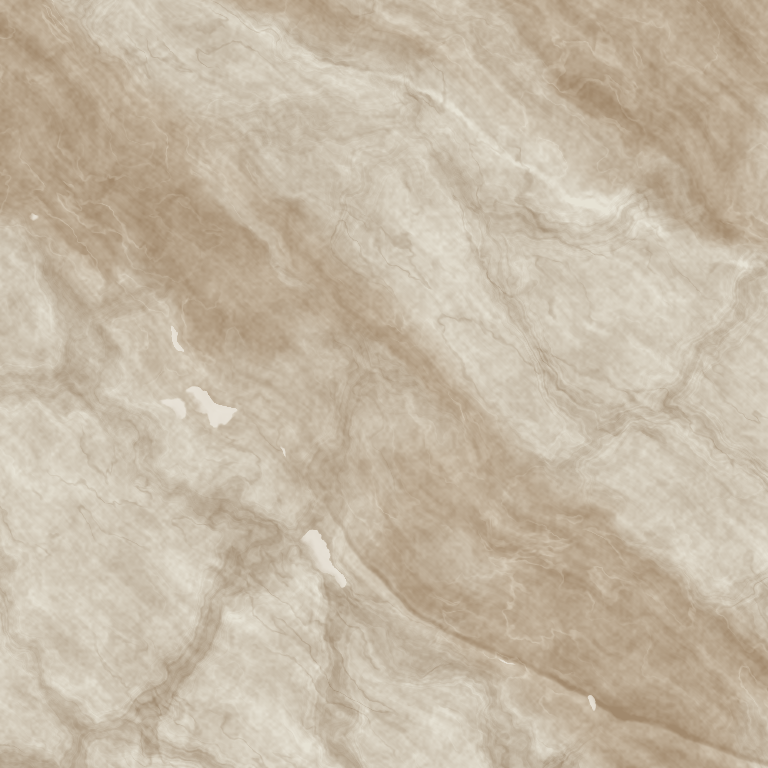
Give the GLSL for this texture, as a three.js fragment shader.

```glsl
varying vec2 vUv;

float hash(vec2 c) {
  return fract(sin(dot(c, vec2(127.1, 311.7))) * 43758.5453);
}

float noise(vec2 p) {
  vec2 i = floor(p), f = fract(p);
  f = f * f * (3.0 - 2.0 * f);
  return mix(mix(hash(i), hash(i + vec2(1.0, 0.0)), f.x),
             mix(hash(i + vec2(0.0, 1.0)), hash(i + 1.0), f.x), f.y);
}

float fbm(vec2 p) {
  float sum = 0.0, amp = 0.5;
  for (int i = 0; i < 5; i++) {
    sum += amp * noise(p);
    p = mat2(0.8, 0.6, -0.6, 0.8) * p * 2.03 + 3.7;
    amp *= 0.5;
  }
  return sum / 0.97;
}

vec2 fbm2(vec2 p) {
  return vec2(fbm(p), fbm(p + 17.3)) - 0.5;
}

// Gap between the two nearest cell centres: zero on a cell border
float cellBorder(vec2 p) {
  vec2 base = floor(p);
  float nearest = 9.0, second = 9.0;
  for (int y = -1; y <= 1; y++) {
    for (int x = -1; x <= 1; x++) {
      vec2 c = base + vec2(float(x), float(y));
      float d = length(c + 0.15 + 0.7 * vec2(hash(c), hash(c + 41.0)) - p);
      second = min(second, max(nearest, d));
      nearest = min(nearest, d);
    }
  }
  return second - nearest;
}

// Thin lines along the repeated contours of a field
float contours(float field, float count, float width) {
  return 1.0 - smoothstep(0.0, width, abs(fract(field * count) - 0.5));
}

// Coordinates along and across the diagonal bedding
vec2 bedding(vec2 p) {
  return vec2(dot(p, vec2(0.74, -0.67)), dot(p, vec2(0.67, 0.74)));
}

void main() {
  vec2 p = vUv;
  vec2 bend = 0.13 * fbm2(p * 3.5);
  vec2 crinkle = fbm2(p * 15.0 + 5.0);
  vec2 ruffle = fbm2(p * 45.0 + 9.0);
  vec2 q = p + bend + 0.055 * crinkle + 0.012 * ruffle;
  vec2 bed = bedding(q);
  vec2 flow = bedding(p + bend * 0.8 + 0.008 * crinkle);

  // Brown bands with paler patches
  float upperEdge = bed.y - 1.07 - 0.3 * bed.x;
  float band = 1.0 - smoothstep(0.1, 0.17, abs(bed.y - 0.65));
  band = max(band, smoothstep(0.0, 0.04, upperEdge));
  band *= 0.4 + 0.6 * smoothstep(0.32, 0.48, fbm(bed * vec2(4.0, 9.0) + 8.0));

  // Pale body broken by layered veins
  float border = cellBorder((bed + 0.12 * fbm2(p * 7.0 + 3.0)) * vec2(3.2, 4.3) + 2.0);
  float vein = 1.0 - smoothstep(0.06, 0.2, border);
  vein *= mix(1.0, 0.5, smoothstep(0.55, 0.8, bed.y));
  float tone = 0.79 + 0.4 * (fbm(q * 5.0 + 2.0) - 0.5);
  tone = mix(tone, 0.4, vein * 0.85);
  float layers = fbm(vec2(border * 32.0, bed.x * 6.0));
  tone += 0.55 * (layers - 0.5) * (1.0 - smoothstep(0.1, 0.4, border));
  tone = mix(tone, 0.22, band * 0.92);

  // Streaks and clouding along the bedding
  float streak = fbm(flow * vec2(3.0, 36.0));
  float fineStreak = fbm(flow * vec2(11.0, 120.0) + 6.0);
  tone += (streak - 0.5) * mix(0.3, 0.6, band);
  tone += (fineStreak - 0.5) * 0.38;
  tone += (fbm(q * 26.0) - 0.5) * 0.45;

  // Hairlines: dark in the pale stone, light in the brown
  float broken = smoothstep(0.38, 0.62, fbm(p * 9.0 + 12.0));
  float darkLine = contours(fbm(bed * vec2(4.0, 10.0) + 21.0), 6.0, 0.11);
  float lightLine = contours(fbm(bed * vec2(7.0, 13.0) + 33.0), 5.0, 0.12);
  tone -= 0.24 * darkLine * (1.0 - band) * broken;
  tone += 0.24 * lightLine * (0.3 + 0.7 * band) * (1.0 - 0.8 * broken);

  // Long seam in the main band and bright rim of the upper one
  float seam = flow.y - 0.53 - 0.45 * pow(flow.x - 0.2, 2.0);
  float seamSpan = smoothstep(0.02, 0.15, flow.x);
  float ledge = smoothstep(-0.022, -0.01, seam) * (1.0 - smoothstep(-0.003, 0.001, seam));
  tone += 0.25 * ledge * seamSpan;
  tone -= 0.25 * (1.0 - smoothstep(0.0, 0.006, abs(seam - 0.004))) * seamSpan;
  float rim = 1.0 - smoothstep(0.001, 0.009, abs(upperEdge + 0.012));
  tone += 0.28 * rim * smoothstep(0.35, 0.55, noise(flow * vec2(9.0, 5.0)));

  // Sparse white calcite flecks beside the main band
  float fleck = smoothstep(0.87, 0.9, noise(bed * vec2(18.0, 50.0) + 4.0));
  fleck *= 1.0 - smoothstep(0.03, 0.05, abs(bed.y - 0.53));

  // Fine grain
  tone += (noise(p * 230.0) - 0.5) * 0.2 + (noise(q * 110.0) - 0.5) * 0.17;

  vec3 color = mix(vec3(0.655, 0.58, 0.485), vec3(0.87, 0.845, 0.787), clamp(tone, -0.15, 1.15));
  color += band * vec3(0.01, -0.002, -0.012);
  color = mix(color, vec3(0.92, 0.9, 0.86), fleck * 0.85);
  gl_FragColor = vec4(color, 1.0);
}
```
